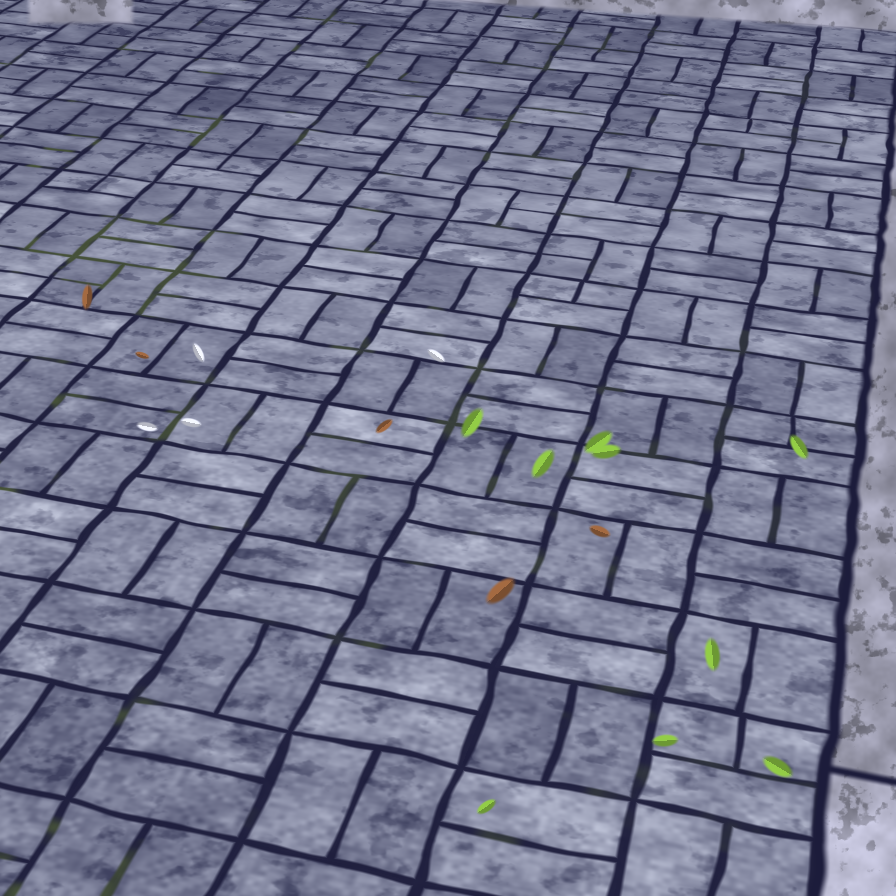
Write a Shadertoy shader that draws this texture.

```glsl
// Basket-weave brick paving seen in perspective: the canvas is projected onto
// a ground plane whose unit cells hold two bricks, turned in alternate cells.
// Noise adds wear, moss and stains; a concrete verge and leaves finish it.

const vec3 JOINT = vec3(0.11, 0.11, 0.23);
const vec3 BRICK_DARK = vec3(0.25, 0.26, 0.38);
const vec3 BRICK_LIGHT = vec3(0.74, 0.76, 0.84);
const vec3 CONCRETE = vec3(0.66, 0.66, 0.74);
const vec3 MOSS = vec3(0.27, 0.32, 0.20);
const vec3 LEAF = vec3(0.50, 0.70, 0.24);
const vec3 DRY_LEAF = vec3(0.56, 0.36, 0.22);
const vec3 LITTER = vec3(0.84, 0.85, 0.90);

float hash(vec2 p) {
    return fract(sin(dot(p, vec2(127.1, 311.7))) * 43758.5453);
}

float noise(vec2 p) {
    vec2 i = floor(p), f = fract(p);
    f = f * f * (3.0 - 2.0 * f);
    return mix(mix(hash(i), hash(i + vec2(1, 0)), f.x),
               mix(hash(i + vec2(0, 1)), hash(i + vec2(1, 1)), f.x), f.y);
}

float fbm(vec2 p) {
    float sum = 0.0, amp = 0.5;
    for (int i = 0; i < 4; i++) {
        sum += amp * noise(p);
        p = p * 2.03 + 17.3;
        amp *= 0.5;
    }
    return sum / 0.9375;
}

// Ground position in cells; u runs along the rows, v runs away from the viewer
vec2 toGround(vec2 uv) {
    mat3 view = mat3(0.6313, -0.1539, -0.0874,
                     0.4497, 0.6877, 0.4179,
                     0.2148, 0.3203, 1.0);
    vec3 g = inverse(view) * vec3(uv, 1.0);
    return g.xy / g.z * vec2(4.0, 6.0) - vec2(4.0, 0.0);
}

float groove(float dist, float halfWidth, float soft) {
    return 1.0 - smoothstep(halfWidth - soft, halfWidth + soft, dist);
}

vec3 paving(vec2 ground, vec2 pixel, vec2 uv) {
    vec2 wobble = vec2(noise(ground * 3.0), noise(ground * 3.0 + 41.0)) - 0.5;
    vec2 p = ground + 0.04 * wobble;
    vec2 cell = floor(p), f = p - cell;
    bool upright = mod(cell.x + cell.y, 2.0) > 0.5;

    // Split the cell into two bricks
    float split = 0.5 + 0.06 * (hash(cell + 5.0) - 0.5);
    float across = upright ? f.x : f.y;
    float along = upright ? f.y : f.x;
    vec2 brick = cell * 2.0 + vec2(step(split, across), 0.0);
    vec2 soft = max(pixel * 0.8, vec2(0.012));
    vec2 acrossAlong = upright ? soft : soft.yx;

    // Joints around the cell, between its bricks, and across a few broken ones
    float width = 0.018 + 0.018 * noise(ground * 5.0);
    vec2 edge = min(f, 1.0 - f);
    float joint = max(groove(edge.x, width * 1.1, soft.x), groove(edge.y, width, soft.y));
    joint = max(joint, groove(abs(across - split), width * 0.9, acrossAlong.x));
    float broken = step(0.95, hash(brick + 9.0));
    joint = max(joint, broken * groove(abs(along - 0.5), width * 0.8, acrossAlong.y));

    // Tone: brick variation, worn patches, chipped rims and fine grain
    vec2 local = p + hash(brick) * 23.0;
    float wear = fbm(local * vec2(3.5, 4.5));
    float fine = 1.0 - smoothstep(0.15, 0.8, 24.0 * max(pixel.x, pixel.y));
    float tone = (upright ? 0.57 : 0.65) + 0.24 * (hash(brick + 3.0) - 0.5);
    tone += (upright ? 0.45 : 0.75) * (wear - 0.5);
    tone += 0.30 * fine * (noise(ground * 24.0) - 0.5);
    tone -= 0.28 * smoothstep(0.58, 0.75, fbm(local * 6.0 + 31.0));
    float rim = min(min(edge.x, edge.y), abs(across - split));
    tone -= 0.16 * (1.0 - smoothstep(0.02, 0.10, rim)) * noise(ground * 9.0);

    // Damp shade far away and in the near left corner
    tone -= 0.25 * smoothstep(0.74, 1.0, uv.y + 0.08 * (0.5 - uv.x));
    tone -= 0.16 * (1.0 - smoothstep(0.1, 0.5, length(uv)));
    vec3 color = mix(BRICK_DARK, BRICK_LIGHT, clamp(tone, 0.0, 1.0));

    float moss = smoothstep(0.58, 0.75, fbm(ground * 1.7 + 8.0)) * (1.0 - 0.8 * uv.x);
    return mix(color, mix(JOINT, MOSS, moss), joint * 0.95);
}

vec3 concrete(vec2 p, float brightness) {
    float stain = fbm(p * 28.0);
    float pits = smoothstep(0.58, 0.72, fbm(p * 70.0 + 12.0));
    return CONCRETE * (brightness + 0.5 * (stain - 0.5) - 0.28 * pits);
}

// Small turned ovals strewn over a box
vec3 strew(vec3 color, vec2 uv, vec2 low, vec2 high, int count, vec2 size, vec3 a, vec3 b) {
    for (int i = 0; i < count; i++) {
        vec2 seed = vec2(float(i) * 1.7, float(count));
        vec2 q = uv - mix(low, high, vec2(hash(seed), hash(seed + 4.0)));
        float angle = 6.2832 * hash(seed + 8.0);
        q = mat2(cos(angle), -sin(angle), sin(angle), cos(angle)) * q;
        float d = length(q / (size * (0.6 + 0.6 * hash(seed + 2.0))));
        vec3 tint = mix(a, b, step(0.7, hash(seed + 6.0))) * (0.85 + 0.3 * step(0.0, q.y));
        color = mix(color, tint, 1.0 - smoothstep(0.75, 1.2, d));
    }
    return color;
}

void mainImage(out vec4 fragColor, in vec2 fragCoord) {
    vec2 uv = fragCoord / iResolution.xy;
    vec2 ground = toGround(uv);
    vec2 pixel = fwidth(ground);
    vec3 color = paving(ground, pixel, uv);

    // Verge on the right with a dark gutter and one cross seam
    float side = ground.x + 0.04 * (noise(ground * 4.0) - 0.5);
    float nearSlab = step(ground.y, -0.35);
    vec3 verge = concrete(uv, 0.92 + 0.16 * nearSlab);
    verge = mix(verge, JOINT, groove(abs(ground.y + 0.35), 0.035, 0.03));
    color = mix(color, verge, smoothstep(0.0, 0.03 + pixel.x, side));
    color = mix(color, JOINT, groove(abs(side), 0.035, 0.02 + pixel.x));

    // Kerb and a pale block along the far edge
    float kerb = smoothstep(-0.003, 0.003, uv.y - 1.033 + 0.068 * uv.x);
    vec2 block = abs(uv - vec2(0.09, 0.99)) - vec2(0.058, 0.016);
    kerb = max(kerb, 1.0 - smoothstep(-0.004, 0.004, max(block.x, block.y)));
    color = mix(color, concrete(uv, 0.95), kerb);

    color = strew(color, uv, vec2(0.52, 0.08), vec2(0.97, 0.54), 11, vec2(0.017, 0.008), LEAF, DRY_LEAF);
    color = strew(color, uv, vec2(0.02, 0.50), vec2(0.50, 0.75), 7, vec2(0.012, 0.005), LITTER, DRY_LEAF);
    fragColor = vec4(color, 1.0);
}
```
